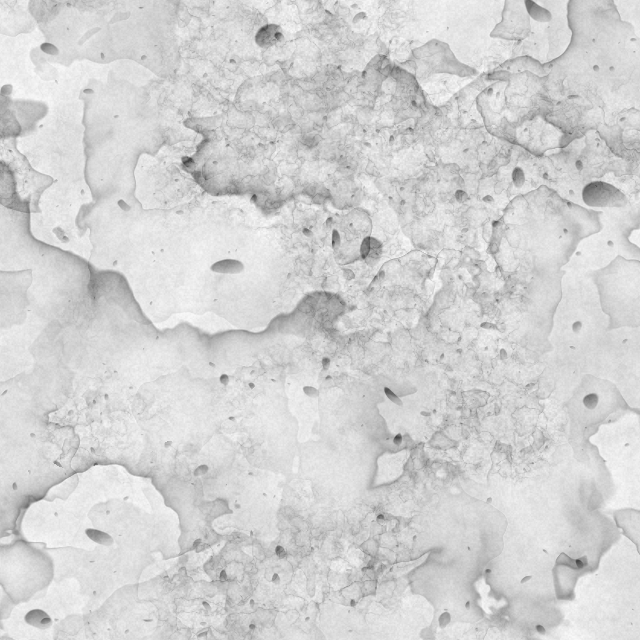
Write a WebGL 2 fragment shader that draws this texture map.

```glsl
#version 300 es
precision highp float;

uniform vec2 u_resolution;
out vec4 fragColor;

const vec3 STONE = vec3(0.928);
const vec3 CAVITY = vec3(0.27);

float hash12(vec2 p) {
    vec3 q = fract(vec3(p.xyx) * 0.1031);
    q += dot(q, q.yzx + 33.33);
    return fract((q.x + q.y) * q.z);
}

vec2 hash22(vec2 p) {
    vec3 q = fract(vec3(p.xyx) * vec3(0.1031, 0.1030, 0.0973));
    q += dot(q, q.yzx + 33.33);
    return fract((q.xx + q.yz) * q.zy);
}

float noise(vec2 p) {
    vec2 cell = floor(p);
    vec2 f = fract(p);
    vec2 w = f * f * f * (f * (f * 6.0 - 15.0) + 10.0);
    float low = mix(hash12(cell), hash12(cell + vec2(1, 0)), w.x);
    float high = mix(hash12(cell + vec2(0, 1)), hash12(cell + vec2(1, 1)), w.x);
    return mix(low, high, w.y);
}

float fbm(vec2 p, int octaves, float gain) {
    const mat2 TURN = mat2(1.6, 1.2, -1.2, 1.6);
    float sum = 0.0, total = 0.0, amp = 1.0;
    for (int i = 0; i < octaves; i++) {
        sum += amp * noise(p);
        total += amp;
        amp *= gain;
        p = TURN * p + 11.7;
    }
    return sum / total;
}

vec2 warp(vec2 p, float amount) {
    vec2 shift = vec2(fbm(p + 3.1, 3, 0.5), fbm(p + 41.7, 3, 0.5));
    return p + amount * (shift - 0.5);
}

// Broken plate edge: bright rim outside, shadow fading into the recess
float ledge(vec2 p, int octaves, float softness) {
    float h = fbm(p, octaves, 0.45) - 0.5;
    float recess = smoothstep(-softness, softness, h);
    float broken = smoothstep(0.42, 0.68, fbm(p * 0.6 + 17.0, 3, 0.5));
    float shadow = 0.22 * exp(-9.0 * h) + 0.85 * broken * exp(-24.0 * h);
    float rim = 0.12 * exp(30.0 * min(h, 0.0));
    return recess * shadow - (1.0 - recess) * rim;
}

// Scattered ragged holes, darkest below their upper lip
float pits(vec2 p, float density, float softness) {
    vec2 cell = floor(p);
    float dark = 0.0;
    for (int y = -1; y <= 1; y++) {
        for (int x = -1; x <= 1; x++) {
            vec2 id = cell + vec2(x, y);
            vec2 shape = hash22(id + 71.3);
            float present = step(hash12(id + 19.9), density);
            vec2 offset = p - id - 0.2 - 0.6 * hash22(id);
            float angle = 3.14159 * shape.y;
            vec2 axis = vec2(cos(angle), sin(angle));
            vec2 local = vec2(dot(offset, axis), 1.6 * dot(offset, vec2(-axis.y, axis.x)));
            float radius = mix(0.09, 0.30, shape.x * shape.x);
            float inside = 1.0 - smoothstep(-softness, softness, length(local) - radius);
            float lip = clamp(0.6 + 0.5 * (offset.y - 0.5 * offset.x) / radius, 0.25, 1.0);
            dark = max(dark, present * inside * lip);
        }
    }
    return dark;
}

// Thin crumpled creases
float creases(vec2 p) {
    float fold = abs(fbm(p, 4, 0.55) - 0.5);
    return exp(-18.0 * fold);
}

void main() {
    vec2 p = gl_FragCoord.xy / min(u_resolution.x, u_resolution.y);

    // Crusty areas against smooth plaster
    float crust = smoothstep(0.42, 0.64, fbm(p * 5.0 + 8.3, 4, 0.5) + 0.10 * (p.y - 0.4));
    float clouds = smoothstep(0.3, 0.72, fbm(p * 8.0 + 52.0, 5, 0.55));

    // Plates from large to small
    float shade = 0.055 * clouds;
    shade += 0.32 * ledge(warp(p * 5.0, 0.7), 5, 0.012);
    shade += 0.24 * ledge(warp(p * 11.0 + 30.0, 0.8), 4, 0.018);
    shade += 0.20 * mix(0.2, 1.0, crust) * ledge(warp(p * 27.0 + 60.0, 0.7), 3, 0.03);
    shade += 0.13 * mix(0.12, 1.0, crust) * creases(warp(p * 38.0, 0.9));

    // Holes from large to small
    shade += 0.42 * pits(warp(p * 9.0 + 5.0, 0.5), 0.20, 0.025);
    shade += 0.30 * pits(warp(p * 24.0 + 13.0, 0.5), 0.08 + 0.16 * crust, 0.05);
    shade += 0.22 * pits(warp(p * 52.0 + 27.0, 0.4), 0.06 + 0.12 * crust, 0.08);

    // Mineral grain
    float grain = 0.6 * noise(p * 420.0) + 0.4 * noise(p * 190.0 + 7.0) - 0.5;
    shade += grain * mix(0.07, 0.13, crust);

    float depth = shade / (STONE.r - CAVITY.r);
    fragColor = vec4(mix(STONE, CAVITY, clamp(depth, -0.06, 1.0)), 1.0);
}
```
